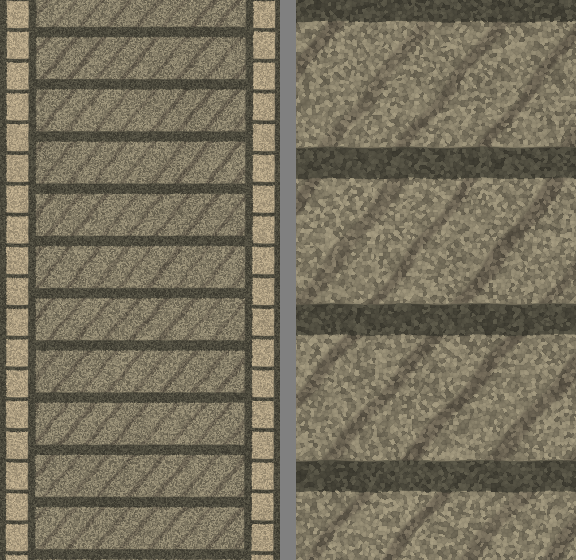
Left, the full canvas; right, a detail of the centre.
A Shadertoy shader for this pattern:

```glsl
float hash(vec2 p) {
    vec3 q = fract(vec3(p.xyx) * 0.1031);
    q += dot(q, q.yzx + 33.33);
    return fract((q.x + q.y) * q.z);
}

// Flat tone of the nearest cell, shaded by distance to its centre
float cellGrain(vec2 p) {
    vec2 cell = floor(p);
    float nearest = 9.0, tone = 0.0;
    for (int j = -1; j <= 1; j++)
        for (int i = -1; i <= 1; i++) {
            vec2 c = cell + vec2(i, j);
            vec2 seed = c + vec2(hash(c + 17.0), hash(c + 53.0));
            float d = distance(p, seed);
            if (d < nearest) { nearest = d; tone = hash(c + 91.0); }
        }
    return tone - 0.5 + 0.3 * (0.45 - nearest);
}

// Coverage of a band given distance from its centre
float band(float d, float halfWidth, float blur) {
    return smoothstep(blur, -blur, abs(d) - halfWidth);
}

// Signed distance to the nearest integer
float fromInteger(float x) {
    return fract(x + 0.5) - 0.5;
}

void mainImage(out vec4 fragColor, in vec2 fragCoord) {
    vec2 p = fragCoord / iResolution.xy * vec2(1.0, 2.0);
    p.y = 2.0 - p.y;
    float blur = 0.75 / iResolution.x;
    float grain = cellGrain(p * 215.0);

    // Slight lean and fuzzy fibre edges
    vec2 q = p + vec2(0.0015 * p.y + 0.002 * p.x * p.y, 0.0);
    q += 0.0007 * sin(p.yx * vec2(93.0, 71.0)) + 0.0015 * grain;

    // Wide slats between dark bars
    float row = (q.y - 0.1146) / 0.1865;
    float slat = band(q.x - 0.504, 0.374, blur)
               * (1.0 - band(fromInteger(row) * 0.1865, 0.0185, blur));

    // Slanted strokes, shifted and thinned from slat to slat
    float rowId = floor(row);
    float rise = (0.5 - fract(row)) * 0.1865;
    float slant = 0.84 + 0.12 * (hash(vec2(rowId, 5.0)) - 0.5);
    float s = (q.x - slant * rise) / 0.099 + hash(vec2(rowId, 2.0));
    s += 0.025 * sin(rise * 75.0 + rowId * 2.0);
    vec2 strokeId = vec2(floor(s + 0.5), rowId);
    float shift = 0.16 * (hash(strokeId + 7.0) - 0.5);
    float halfWidth = 0.0075 + 0.005 * hash(strokeId + 23.0);
    float stroke = band((fromInteger(s) - shift) * 0.099, halfWidth, blur + 0.0025);
    stroke *= 0.7 + 0.3 * hash(strokeId + 41.0);

    // Columns of pale blocks along both sides
    float side = max(band(q.x - 0.0635, 0.039, blur), band(q.x - 0.944, 0.039, blur));
    float joint = fromInteger((q.y - 0.1068) / 0.1099) * 0.1099;
    float block = side * (1.0 - band(joint, 0.0068, blur));

    vec3 color = vec3(0.295, 0.285, 0.235);
    vec3 weave = mix(vec3(0.515, 0.485, 0.40), vec3(0.395, 0.365, 0.305), stroke);
    color = mix(color, weave, slat);
    color = mix(color, vec3(0.675, 0.615, 0.50), block);

    // Pile speckle and broad uneven wear
    float wear = sin(p.x * 9.0 + 2.0 * sin(p.y * 5.0)) * sin(p.y * 7.0 + p.x * 4.0);
    color *= 1.0 + (0.46 - 0.16 * block) * grain + 0.02 * wear;
    fragColor = vec4(color, 1.0);
}
```
